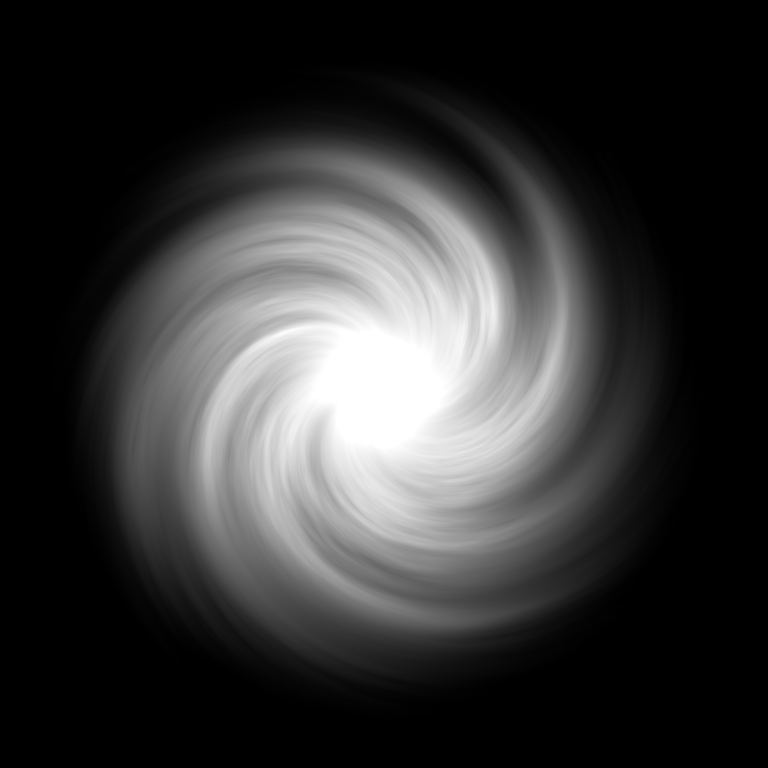
This background is drawn by a WebGL 2 fragment shader. Its source:

```glsl
#version 300 es
precision highp float;
// A soft grey spiral galaxy on black. Polar space is unwound by a twist that
// grows with radius, so arms and dust become straight radial streaks there.
// A radial disk, a white core, broad arms and layered noise are then summed.

uniform vec2 u_resolution;
out vec4 outColor;

const float PI = 3.14159;
const float TAU = 6.28318;
const vec2 CENTER = vec2(0.489, 0.492);
const float TWIST = 8.45;            // radians of winding per canvas unit
const float DISK_LEVEL = 0.78;
const float DISK_INNER = 0.10;
const float DISK_OUTER = 0.43;
const float CORE_LEVEL = 0.46;
const float CORE_RADIUS = 0.085;
const float ARM_WIDTH = 0.17;        // angular spread in radians
const float PHASE_WARP = 0.36;
const float EDGE_WARP = 0.10;
const float DUST_CONTRAST = 0.95;
const float FIBER_CONTRAST = 0.42;

// Each arm: unwound angle, middle radius, radial spread, light (dark if < 0)
const int ARM_COUNT = 11;
const vec4 ARMS[ARM_COUNT] = vec4[ARM_COUNT](
    vec4(-0.79, 0.23, 0.09, 0.22),
    vec4( 0.00, 0.22, 0.08, 0.17),
    vec4( 1.38, 0.21, 0.10, 0.15),
    vec4( 0.58, 0.32, 0.06, 0.19),
    vec4( 2.36, 0.28, 0.09, 0.17),
    vec4( 3.30, 0.21, 0.06, 0.14),
    vec4(-1.92, 0.28, 0.09, 0.18),
    vec4(-1.48, 0.30, 0.07, -0.17),
    vec4(-2.50, 0.24, 0.08, -0.14),
    vec4( 3.05, 0.11, 0.06, -0.15),
    vec4(-0.50, 0.35, 0.05, -0.10)
);

float hash(vec3 p) {
    p = fract(p * vec3(0.1031, 0.1030, 0.0973));
    p += dot(p, p.yzx + 33.33);
    return fract((p.x + p.y) * p.z);
}

float noise(vec3 p) {
    vec3 cell = floor(p);
    vec3 f = fract(p);
    f = f * f * (3.0 - 2.0 * f);
    vec2 k = vec2(0.0, 1.0);
    vec4 near = vec4(hash(cell), hash(cell + k.yxx),
                     hash(cell + k.xyx), hash(cell + k.yyx));
    vec4 far = vec4(hash(cell + k.xxy), hash(cell + k.yxy),
                    hash(cell + k.xyy), hash(cell + k.yyy));
    vec4 slab = mix(near, far, f.z);
    vec2 row = mix(slab.xz, slab.yw, f.x);
    return mix(row.x, row.y, f.y);
}

float fbm(vec3 p) {
    float sum = 0.0;
    float weight = 0.5;
    for (int i = 0; i < 5; i++) {
        sum += weight * noise(p);
        p = p * 2.03 + 17.1;
        weight *= 0.5;
    }
    return sum / 0.97;
}

// Sum of all bright and dark arms in unwound polar space
float armLight(float angle, float radius) {
    float sum = 0.0;
    for (int i = 0; i < ARM_COUNT; i++) {
        vec4 arm = ARMS[i];
        float across = (mod(angle - arm.x + PI, TAU) - PI) / ARM_WIDTH;
        float along = (radius - arm.y) / arm.z;
        sum += arm.w * exp(-0.5 * (across * across + along * along));
    }
    return sum;
}

void main() {
    vec2 offset = (gl_FragCoord.xy - 0.5 * u_resolution)
                / min(u_resolution.x, u_resolution.y) + 0.5 - CENTER;
    float radius = length(offset);
    float angle = atan(offset.y, offset.x + 1e-6) - TWIST * radius;

    // Seamless noise space: unwound direction plus radius
    vec2 direction = vec2(cos(angle), sin(angle));
    float dust = fbm(vec3(direction * 3.5, radius * 9.0) + 20.0) - 0.5;
    float fiber = fbm(vec3(direction * 11.0, radius * 14.0) + 60.0) - 0.5;
    float drift = noise(vec3(direction * 2.0, radius * 8.0) + 90.0) - 0.5;

    // Disk with a ragged rim, then arms that fade with it
    float ragged = radius + EDGE_WARP * (0.6 * dust + 0.4 * fiber)
                 * smoothstep(0.1, 0.3, radius);
    float disk = DISK_LEVEL * (1.0 - smoothstep(DISK_INNER, DISK_OUTER, ragged));
    float rim = 1.0 - smoothstep(0.31, 0.43, ragged);
    float light = disk + rim * armLight(angle + PHASE_WARP * drift, radius);

    // Dust and fibres strengthen away from the smooth core
    float texture_amount = smoothstep(0.04, 0.22, radius);
    light *= 1.0 + texture_amount * (DUST_CONTRAST * dust + FIBER_CONTRAST * fiber);
    light += CORE_LEVEL * exp(-pow(radius / CORE_RADIUS, 2.0));

    outColor = vec4(vec3(clamp(light, 0.0, 1.0)), 1.0);
}
```
